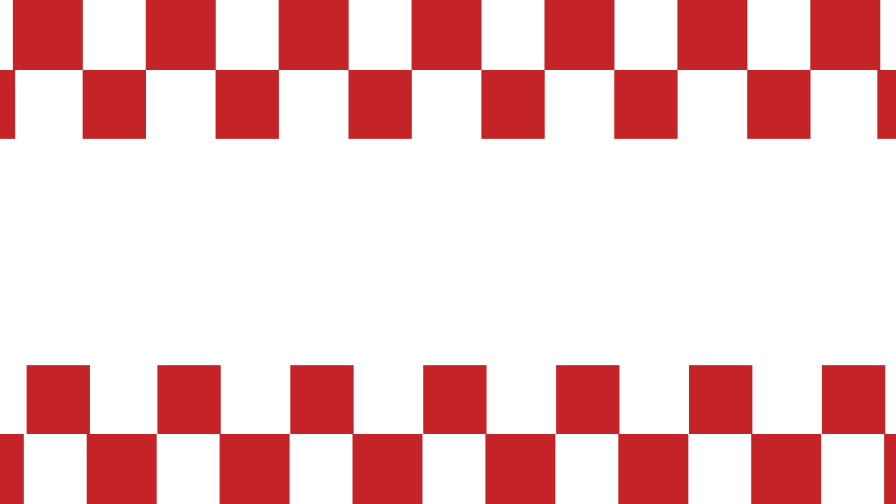
Give the GLSL for this background, as a Shadertoy shader.

```glsl
// Two bands of red checks along the top and bottom of a white field.
// Each band is two rows of boxes repeated with a shared horizontal period,
// antialiased by box coverage. Lengths are in units of canvas height.

const vec3 PAPER = vec3(1.0);
const vec3 RED = vec3(0.768, 0.141, 0.153);

const float PERIOD = 0.2637;        // spacing of checks in a row
const float WIDE = 0.1389;          // check width in the outer rows
const float NARROW = 0.1257;        // check width in the inner rows
const float OUTER_HEIGHT = 0.1389;
const float BAND_HEIGHT = 0.2755;

const float TOP_OUTER_START = 0.0255;
const float TOP_INNER_START = 0.1640;
const float LOW_INNER_START = 0.0486;
const float LOW_OUTER_START = 0.1720;

const float LEFT_TRIM = 0.0301;     // cut checks at the sides of the top band
const float RIGHT_TRIM = 1.7407;
const float FIRST_NUDGE = 0.0042;   // offset of the first lower inner check

// Soft coverage of the interval from a to b
float span(float v, float a, float b, float pixel) {
    float inside = min(v - a, b - v);
    return clamp(inside / pixel + 0.5, 0.0, 1.0);
}

// Endless row of checks, with the repeat centred on each check
float checks(float x, float start, float width, float pixel) {
    float center = start + 0.5 * width;
    float local = mod(x - center + 0.5 * PERIOD, PERIOD) - 0.5 * PERIOD;
    return span(local, -0.5 * width, 0.5 * width, pixel);
}

void mainImage(out vec4 fragColor, in vec2 fragCoord) {
    vec2 p = fragCoord / iResolution.y;
    float pixel = 1.0 / iResolution.y;

    // Upper band
    float topOuter = checks(p.x, TOP_OUTER_START, WIDE, pixel)
                   * span(p.y, 1.0 - OUTER_HEIGHT, 2.0, pixel);
    float topInner = checks(p.x, TOP_INNER_START, NARROW, pixel);
    topInner = max(topInner, span(p.x, -1.0, LEFT_TRIM, pixel));
    topInner = max(topInner, span(p.x, RIGHT_TRIM, 3.0, pixel));
    topInner *= span(p.y, 1.0 - BAND_HEIGHT, 1.0 - OUTER_HEIGHT, pixel);

    // Lower band
    float nudge = p.x < LOW_INNER_START + 0.75 * PERIOD ? FIRST_NUDGE : 0.0;
    float lowInner = checks(p.x - nudge, LOW_INNER_START, NARROW, pixel)
                   * span(p.y, OUTER_HEIGHT, BAND_HEIGHT, pixel);
    float lowOuter = checks(p.x, LOW_OUTER_START, WIDE, pixel)
                   * span(p.y, -1.0, OUTER_HEIGHT, pixel);

    float ink = min(topOuter + topInner + lowInner + lowOuter, 1.0);
    fragColor = vec4(mix(PAPER, RED, ink), 1.0);
}
```
